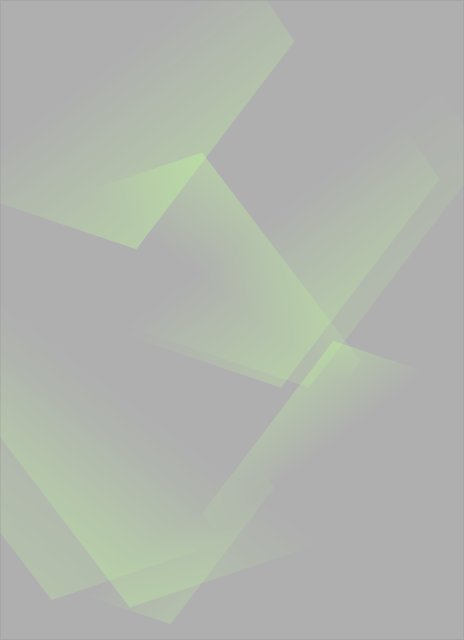
Reproduce this background procedurally as a Shadertoy shader.

```glsl
// Translucent green paper-like panels overlapping on a flat grey ground.
// Every panel is one mirrored shape: three sharp edges cut by half planes,
// with its tint fading linearly to nothing along the fourth side.

// Antialiased half plane: 1 where the signed distance is positive.
float inside(float signedDist) {
    return clamp(signedDist * iResolution.y + 0.5, 0.0, 1.0);
}

// Opacity of a panel. "facing" mirrors it, "len" is its long edge,
// "depth" is the distance from the bright corner to the faded side.
float panel(vec2 p, vec2 corner, vec2 facing, float len, float depth, float strength) {
    vec2 q = (p - corner) * facing;
    float longEdge = inside(dot(q, vec2(-0.795, 0.606)));
    float sideEdge = inside(dot(q, vec2(0.318, 0.948)));
    float endCap = inside(0.948 * len - dot(q, vec2(0.826, 0.562)));
    float fade = clamp(1.0 - dot(q, vec2(-0.6, 0.8)) / depth, 0.0, 1.0);
    return strength * fade * longEdge * sideEdge * endCap;
}

// Lay a sheet of green over the colour below it.
void tint(inout vec3 color, float opacity) {
    color = mix(color, vec3(0.77, 1.0, 0.62), opacity);
}

void mainImage(out vec4 fragColor, in vec2 fragCoord) {
    // Height spans 0..1, width spans 0..0.7266
    vec2 uv = fragCoord / iResolution.xy;
    vec2 p = uv * vec2(0.7266, 1.0);
    vec3 color = vec3(0.686);

    // Upper left sheet and the mirrored one below it
    tint(color, panel(p, vec2(0.2135, 0.6107), vec2(1, 1), 0.408, 0.257, 0.36));
    tint(color, panel(p, vec2(0.3164, 0.7617), vec2(1, -1), 0.409, 0.156, 0.36));

    // Pair of sheets rising to the right
    tint(color, panel(p, vec2(0.4844, 0.3945), vec2(1, 1), 0.454, 0.257, 0.17));
    tint(color, panel(p, vec2(0.4401, 0.3945), vec2(1, 1), 0.409, 0.215, 0.25));

    // Lower right sheet and the small one under it
    tint(color, panel(p, vec2(0.5221, 0.4674), vec2(-1, -1), 0.338, 0.128, 0.34));
    tint(color, panel(p, vec2(0.2669, 0.0247), vec2(1, 1), 0.268, 0.116, 0.22));

    // Two wide sheets entering from the left
    tint(color, panel(p, vec2(0.2031, 0.0508), vec2(-1, 1), 0.8, 0.262, 0.28));
    tint(color, panel(p, vec2(0.0807, 0.0625), vec2(-1, 1), 0.8, 0.262, 0.23));

    // Hairline frame
    vec2 border = min(p, vec2(0.7266, 1.0) - p);
    color *= 1.0 - 0.06 * inside(0.0015 - min(border.x, border.y));

    fragColor = vec4(color, 1.0);
}
```
